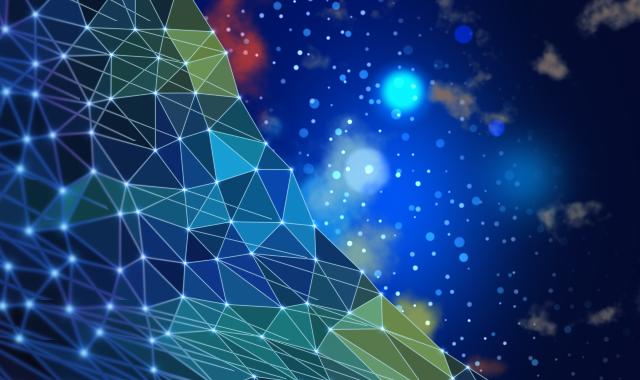
A WebGL 1 fragment shader for this background:

```glsl
precision highp float;
// A faceted, glowing wireframe slope before a blue night sky with clouds and soft lights.
uniform vec2 u_resolution;

const float CELL = 0.105;

float hash(vec2 p) { return fract(sin(dot(p, vec2(127.1, 311.7))) * 43758.5); }

float noise(vec2 p) {
  vec2 i = floor(p), f = fract(p);
  f = f * f * (3. - 2. * f);
  return mix(mix(hash(i), hash(i + vec2(1, 0)), f.x),
             mix(hash(i + vec2(0, 1)), hash(i + 1.), f.x), f.y);
}

float fbm(vec2 p) {
  float sum = 0., amp = .5;
  for (int i = 0; i < 5; i++) {
    sum += amp * noise(p);
    p = mat2(1.6, 1.2, -1.2, 1.6) * p + 3.7;
    amp *= .5;
  }
  return sum;
}

float blob(vec2 p, float x, float y, float rx, float ry) {
  vec2 q = (p - vec2(x, y)) / vec2(rx, ry);
  return exp(-dot(q, q));
}

float disc(vec2 p, float x, float y, float r, float soft) {
  return 1. - smoothstep(r - soft, r + soft, length(p - vec2(x, y)));
}

float specks(vec2 p, float cell, float radius, float px) {
  vec2 id = floor(p / cell);
  float h = hash(id + 5.);
  vec2 c = (id + .2 + .6 * vec2(hash(id + 11.), hash(id + 23.))) * cell;
  return step(.4, h) * h * disc(p, c.x, c.y, radius * (.3 + .7 * hash(id + 31.)), px);
}

// Slope outline: x of the silhouette at height y
float ramp(float y, float a, float b) { return clamp(y, a, b) - a; }
float outline(float y) {
  return 1.283 - 1.54 * min(y, .13) - .83 * ramp(y, .13, .28) - 1.07 * ramp(y, .28, .4)
    - .41 * ramp(y, .4, .57) - 1.14 * ramp(y, .57, .67) - .22 * ramp(y, .67, .84)
    - .63 * max(y - .84, 0.);
}

// Mesh vertices follow the outline; column zero lies on it
vec2 vertex(vec2 id) {
  vec2 jitter = vec2(hash(id), hash(id + 37.)) - .5;
  jitter.x *= step(id.x, -.5);
  vec2 q = CELL * (id + .65 * jitter);
  return vec2(q.x + outline(q.y), q.y);
}

float segment(vec2 p, vec2 a, vec2 b) {
  vec2 ab = b - a;
  return length(p - a - ab * clamp(dot(p - a, ab) / dot(ab, ab), 0., 1.));
}

float cross2(vec2 a, vec2 b) { return a.x * b.y - a.y * b.x; }

float triangle(vec2 p, vec2 a, vec2 b, vec2 c) {
  float d = min(segment(p, a, b), min(segment(p, b, c), segment(p, c, a)));
  float side = min(cross2(b - a, p - a), min(cross2(c - b, p - b), cross2(a - c, p - c)));
  return side > 0. ? -d : d;
}

vec3 rockColor(vec2 p) {
  vec3 c = vec3(.04, .12, .27);
  c = mix(c, vec3(.13, .35, .36), blob(p, .37, .84, .12, .15));
  c = mix(c, vec3(.42, .55, .27), blob(p, .56, .88, .12, .16));
  c = mix(c, vec3(.04, .12, .42), blob(p, .47, .6, .11, .1));
  c = mix(c, vec3(.09, .38, .43), blob(p, .28, .47, .2, .07));
  c = mix(c, vec3(.08, .62, .76), blob(p, .64, .61, .12, .08));
  c = mix(c, vec3(.07, .65, .78), blob(p, .71, .42, .2, .08));
  c = mix(c, vec3(.03, .32, .8), blob(p, .72, .52, .09, .06));
  c = mix(c, vec3(.04, .13, .52), blob(p, .6, .29, .26, .09));
  c = mix(c, vec3(.1, .48, .5), blob(p, .72, .12, .33, .13));
  c = mix(c, vec3(.54, .7, .36), blob(p, 1.07, .11, .14, .13));
  return mix(c, vec3(.04, .04, .1), blob(p, 0., .08, .13, .2));
}

float cloud(float density) { return .85 * smoothstep(.28, .9, density); }

vec3 skyColor(vec2 p, float px) {
  vec3 c = mix(vec3(0, .07, .38), vec3(.01, .04, .18), smoothstep(.85, 1.45, p.x));
  c += vec3(0, .27, .62) * blob(p, 1.05, .47, .27, .34);
  // Clouds, from blue through yellow to red
  float n = 1.5 * (fbm(p * 7.) - .48);
  c = mix(c, vec3(.1, .58, .93), cloud(n + blob(p, .82, .47, .16, .2)));
  c = mix(c, vec3(.5, .73, .83), cloud(n + blob(p, .91, .58, .14, .14)));
  c = mix(c, vec3(.55, .7, .62), cloud(n + blob(p, .98, .33, .1, .11)));
  c = mix(c, vec3(.6, .66, .32), cloud(n + blob(p, 1.07, .16, .1, .1)));
  c = mix(c, vec3(.75, .23, .21), cloud(n + blob(p, .6, .88, .1, .2)));
  c = mix(c, vec3(.48, .27, .22), cloud(n + blob(p, 1.28, .03, .09, .05)));
  // Soft lights
  c += vec3(0, .26, .35) * blob(p, 1.382, .535, .095, .095);
  c = mix(c, vec3(0, .42, .98), .85 * disc(p, 1.057, .752, .072, .028));
  c = mix(c, vec3(.03, .96, 1), disc(p, 1.059, .759, .05, .018));
  c += .12 * disc(p, .965, .55, .06, .008);
  c += vec3(0, .06, .4) * (disc(p, 1.22, .91, .024, .004) + disc(p, 1.307, .663, .021, .004));
  // Drifting specks along the slope
  float band = blob(p, 1.27 - .5 * p.y, p.y, .27, 1.);
  c += vec3(.2, .5, .6) * band * specks(p, .085, .014, px);
  return c + band * vec3(.75, .9, 1) * specks(p + .37, .045, .0065, px);
}

void main() {
  vec2 p = gl_FragCoord.xy / u_resolution * vec2(1.684, 1);
  float px = 1. / u_resolution.y;
  float blur = 1. - smoothstep(.2, .65, p.x + .35 * p.y), soft = .6 * px + .014 * blur;
  vec2 cell = floor(vec2(p.x - outline(p.y), p.y) / CELL);
  vec3 rock = vec3(0);
  float cover = 0., line = 1., node = 1.;
  // Nearby cells, each cut into two facets
  for (int k = 0; k < 9; k++) {
    vec2 id = cell + vec2(mod(float(k), 3.), floor(float(k) / 3.)) - 1.;
    if (id.x > -.5) continue;
    vec2 a = vertex(id), c = vertex(id + 1.);
    for (int s = 0; s < 2; s++) {
      vec2 b = vertex(id + (s == 0 ? vec2(1, 0) : vec2(0, 1)));
      float d = s == 0 ? triangle(p, a, b, c) : triangle(p, a, c, b);
      float w = 1. - smoothstep(-soft, soft, d);
      rock += w * rockColor((a + b + c) / 3.) * (.65 + .7 * hash(id + 51. + float(s)));
      cover += w;
      line = min(line, abs(d));
      node = min(node, length(p - b));
    }
    node = min(node, min(length(p - a), length(p - c)));
    if (id.x < -1.5 && hash(id + 91.) > .45)
      line = min(line, segment(p, a, vertex(id + vec2(2, -1))));
  }
  vec3 color = mix(skyColor(p, px), rock / max(cover, .001), min(cover, 1.));
  // Wires and nodes, wider and bluer out of focus
  float width = max(.0016, .6 * px) + .005 * blur, size = .0045 + .006 * blur;
  vec3 glow = mix(vec3(.15, .38, .85), vec3(.42, .28, .75), smoothstep(.4, .8, noise(p * 5.)));
  vec3 wire = mix(vec3(.72, .9, .96), glow, smoothstep(0., .7, blur));
  color = mix(color, wire, mix(.6, .42, blur) * exp(-pow(line / width, 2.)));
  color += vec3(.05, .17, .3) * exp(-pow(node / (2.2 * size), 2.));
  color = mix(color, mix(vec3(1), vec3(.6, .88, 1), blur), .9 * exp(-pow(node / size, 2.)));
  gl_FragColor = vec4(color, 1);
}
```
